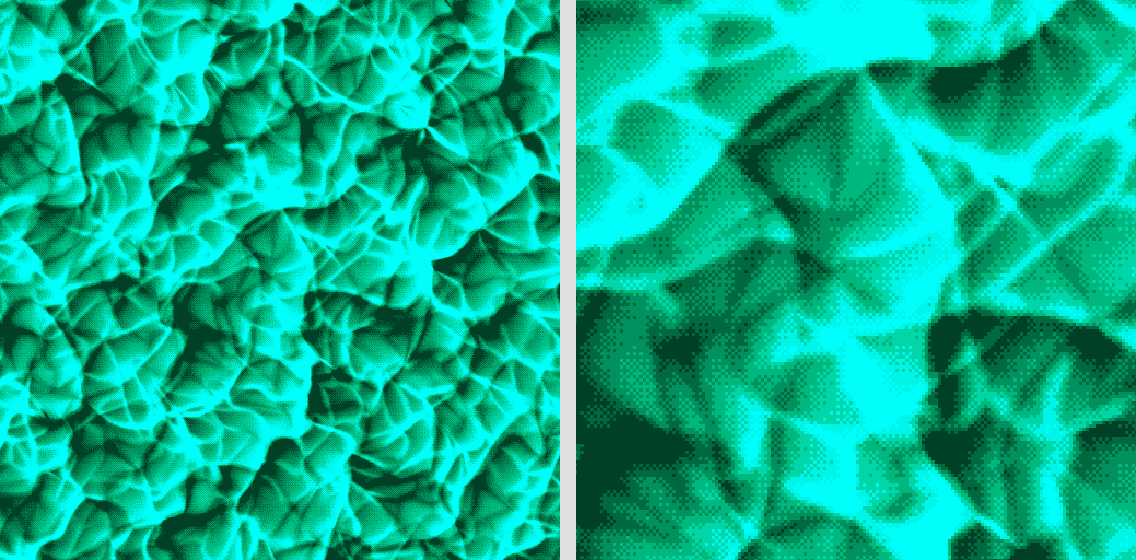
Left: the whole. Right: its middle third, enlarged.
This texture is drawn by a three.js fragment shader. Its source:

```glsl
// Folded emerald membrane with glowing cyan creases and dark hollows.
// Three layers of sine-warped cellular noise are shaded as tilted facets,
// then reduced to a short palette with a 4x4 ordered dither.

#define DITHER_GRID 512.0
#define COARSE_SCALE 5.5
#define SCALE_STEP 1.75
#define LAYER_FADE 0.76
#define BASE_TONE 0.55
#define FACET_TILT 0.30
#define FOLD_SHADE 0.34
#define CREASE_GLOW 0.62
#define CREASE_WIDTH 0.0062
#define HOLLOW_DEPTH 0.42
#define HOLLOW_WIDTH 0.013
#define LIGHT_DIR vec2(0.80, -0.60)

varying vec2 vUv;

vec2 hash2(vec2 cell, float seed) {
  vec2 q = vec2(dot(cell, vec2(127.1, 311.7)), dot(cell, vec2(269.5, 183.3)));
  return fract(sin(q + seed * 17.3) * 43758.5);
}

// Bends the plane with layered sines, so straight cell walls become curves.
vec2 warp(vec2 p, float seed) {
  float amp = 0.030;
  float freq = 13.0;
  for (int i = 0; i < 4; i++) {
    p += amp * sin(freq * p.yx + vec2(1.7, 4.1) * (seed + float(i)));
    p = mat2(0.8, 0.6, -0.6, 0.8) * p;
    freq *= 1.85;
    amp *= 0.53;
  }
  return p;
}

// Slow field that decides which walls glow and which sink.
float patches(vec2 p, float seed) {
  return sin(17.0 * p.x + 5.0 * sin(7.0 * p.y + seed))
       + sin(19.0 * p.y + 4.0 * sin(9.0 * p.x + seed * 2.3));
}

// Tone of one cellular layer: tilted facets, fold shading, creases, hollows.
float foldLayer(vec2 uv, float scale, float seed) {
  vec2 p = warp(uv, seed) * scale;
  vec2 cell = floor(p);

  // The warp turns the plane by four equal steps; turn the light with it.
  vec2 light = LIGHT_DIR;
  for (int i = 0; i < 4; i++) light = mat2(0.8, 0.6, -0.6, 0.8) * light;

  // Offset to the nearest cell centre
  vec2 nearest = vec2(8.0);
  for (int y = -1; y <= 1; y++)
    for (int x = -1; x <= 1; x++) {
      vec2 c = cell + vec2(float(x), float(y));
      vec2 r = c + hash2(c, seed) - p;
      if (dot(r, r) < dot(nearest, nearest)) nearest = r;
    }

  // Distance to the closest wall, and light gathered from all walls
  float wall = 8.0;
  float slope = 0.0;
  for (int y = -1; y <= 1; y++)
    for (int x = -1; x <= 1; x++) {
      vec2 c = cell + vec2(float(x), float(y));
      vec2 r = c + hash2(c, seed) - p;
      vec2 across = r - nearest;
      if (dot(across, across) > 0.0001) {
        vec2 n = normalize(across);
        float d = dot(0.5 * (r + nearest), n);
        wall = min(wall, d);
        slope += dot(n, light) * exp(-d / 0.13);
      }
    }

  float dist = wall / scale;
  float field = patches(uv, seed);
  float glowing = smoothstep(-0.35, 0.65, field);
  float sinking = 1.0 - smoothstep(-0.9, 0.0, field);
  float soften = smoothstep(0.0, 0.007, dist);
  float core = exp(-pow(dist / CREASE_WIDTH, 2.0)) + 0.22 * exp(-dist / 0.016);
  float hollow = exp(-pow(dist / HOLLOW_WIDTH, 2.0));

  float facet = FOLD_SHADE * slope - FACET_TILT * dot(nearest, light);
  return facet * soften + CREASE_GLOW * glowing * core
       - HOLLOW_DEPTH * sinking * hollow;
}

// Ordered dither threshold, 0 to 15/16
float bayer2(vec2 a) {
  a = mod(floor(a), 2.0);
  return fract(a.x * 0.5 + a.y * a.y * 0.75);
}
float bayer4(vec2 a) { return bayer2(a * 0.5) * 0.25 + bayer2(a); }

vec3 palette(float level) {
  vec3 c = vec3(0.00, 0.25, 0.15);
  c = mix(c, vec3(0.00, 0.41, 0.25), step(0.5, level));
  c = mix(c, vec3(0.00, 0.57, 0.37), step(1.5, level));
  c = mix(c, vec3(0.00, 0.72, 0.49), step(2.5, level));
  c = mix(c, vec3(0.00, 0.84, 0.66), step(3.5, level));
  c = mix(c, vec3(0.00, 0.96, 0.91), step(4.5, level));
  return mix(c, vec3(0.00, 1.00, 0.98), step(5.5, level));
}

void main() {
  vec2 dot2 = floor(vUv * DITHER_GRID);
  vec2 uv = (dot2 + 0.5) / DITHER_GRID;

  float tone = BASE_TONE;
  float scale = COARSE_SCALE;
  float weight = 1.0;
  for (int i = 0; i < 3; i++) {
    tone += weight * foldLayer(uv, scale, 1.0 + 2.0 * float(i));
    scale *= SCALE_STEP;
    weight *= LAYER_FADE;
  }

  float level = floor(clamp(tone, 0.0, 1.2) * 5.0 + bayer4(dot2) + 0.03);
  gl_FragColor = vec4(palette(level), 1.0);
}
```
